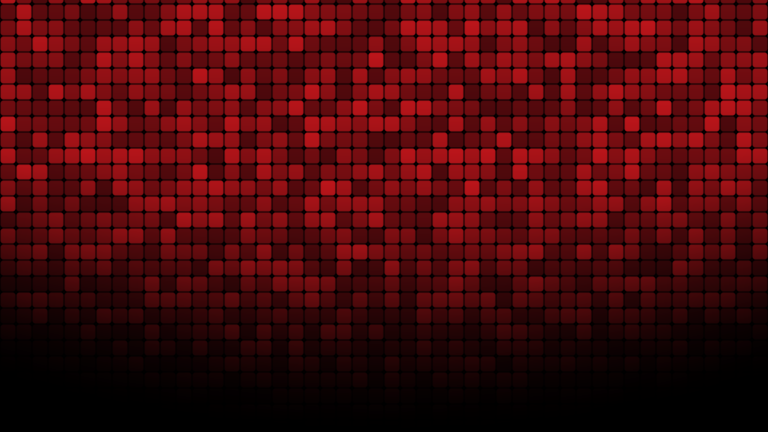
Write a Shadertoy shader that draws this background.

```glsl
// Wall of rounded red tiles on a black ground, each tile with its own tone.
// Tiles are a repeated rounded-box distance; a hash sets the tone, and an
// arched light fades the wall to black towards the bottom and lower corners.

const float TILES_ACROSS  = 48.0;
const float ROW_OFFSET    = 0.25;   // part of the lowest row cut off, in tiles
const float TILE_HALF     = 0.472;  // half width, in tiles
const float CORNER_RADIUS = 0.20;
const float TONE_SKEW     = 1.15;   // above 1 favours darker tiles
const float SHEEN         = 0.07;   // top to bottom shading of a tile
const float RIM_WIDTH     = 0.10;
const float RIM_SHADE     = 0.10;
const float FADE_START    = -0.01;  // height of full black, centre column
const float FADE_END      = 0.58;   // height of full light, centre column
const float FADE_ARCH     = 0.13;   // how much higher the fade sits at the sides

const vec3 GROUND     = vec3(0.020, 0.000, 0.004);
const vec3 DARK_TILE  = vec3(0.290, 0.032, 0.045);
const vec3 LIGHT_TILE = vec3(0.720, 0.080, 0.100);

float hash(vec2 p) {
    vec3 q = fract(p.xyx * vec3(0.1031, 0.1030, 0.0973));
    q += dot(q, q.yzx + 33.33);
    return fract((q.x + q.y) * q.z);
}

float roundedBox(vec2 p, float halfSize, float radius) {
    vec2 d = abs(p) - halfSize + radius;
    return length(max(d, 0.0)) + min(max(d.x, d.y), 0.0) - radius;
}

// Light on the wall: full at the top, black at the bottom, lower in the centre
float wallLight(vec2 uv) {
    float side = 2.0 * uv.x - 1.0;
    float height = uv.y - FADE_ARCH * side * side;
    return smoothstep(FADE_START, FADE_END, height);
}

void mainImage(out vec4 fragColor, in vec2 fragCoord) {
    vec2 uv = fragCoord / iResolution.xy;
    float pixel = TILES_ACROSS / iResolution.x;

    // Repeat the tile
    vec2 grid = fragCoord * pixel + vec2(0.0, ROW_OFFSET);
    vec2 id = floor(grid);
    vec2 local = fract(grid) - 0.5;

    // Shape with smooth edges
    float dist = roundedBox(local, TILE_HALF, CORNER_RADIUS);
    float cover = clamp(0.5 - dist / pixel, 0.0, 1.0);

    // Tone of the tile, soft sheen and darker rim
    float tone = pow(hash(id + 17.0), TONE_SKEW);
    vec3 tile = mix(DARK_TILE, LIGHT_TILE, tone);
    tile *= 1.0 + SHEEN * local.y;
    tile *= 1.0 - RIM_SHADE * smoothstep(-RIM_WIDTH, 0.0, dist);

    vec3 color = mix(GROUND, tile, cover) * wallLight(uv);
    fragColor = vec4(color, 1.0);
}
```
